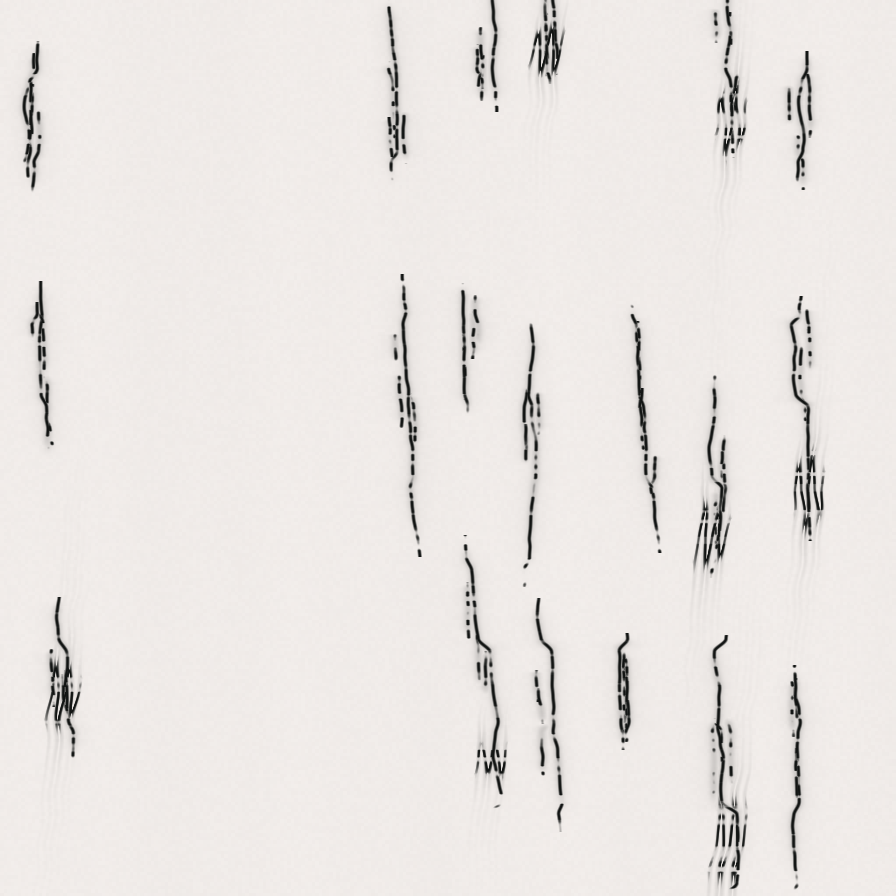
Reproduce this texture procedurally as a three.js fragment shader.

```glsl
// Pale plaster sheet crossed by thin, broken, near-vertical ink cracks.
varying vec2 vUv;

#define PAPER vec3(0.942, 0.924, 0.913)
#define INK vec3(0.07, 0.08, 0.075)
#define COLUMNS 7
#define TIERS 3
#define SPLINTERS 3
#define LINE_WIDTH 0.0015
#define SOFTNESS 0.0013
#define HAZE 0.13
#define JOG 0.018
#define TOOTH 0.0075
#define FLAME_HEIGHT 0.075
#define GRAIN 0.012

float hash(float n) {
  n = fract(n * 0.1031);
  n *= n + 33.33;
  return fract(n * (n + n));
}

float hash2(vec2 p) {
  vec3 q = fract(vec3(p.xyx) * 0.1031);
  q += dot(q, q.yzx + 33.33);
  return fract((q.x + q.y) * q.z);
}

// Value noise along a line; a small blend gives flat steps with quick jogs.
float noise(float t, float seed, float blend) {
  float cell = floor(t);
  float a = hash(cell + seed * 57.3);
  float b = hash(cell + 1.0 + seed * 57.3);
  return mix(a, b, smoothstep(0.0, blend, t - cell));
}

// Sideways drift of a crack at height y.
float drift(float y, float seed, float bend) {
  float jog = noise(y * 11.0, seed, 0.16) - 0.5;
  float wave = noise(y * 26.0, seed + 3.0, 1.0) - 0.5;
  float tremor = noise(y * 90.0, seed + 5.0, 1.0) - 0.5;
  return bend * (JOG * jog + 0.007 * wave) + 0.0016 * tremor;
}

// Turns distance and pressure into ink (x) and a faint surrounding haze (y).
vec2 stroke(float d, float pressure, float fade) {
  float w = LINE_WIDTH * mix(0.55, 1.15, pressure);
  float line = 1.0 - smoothstep(w - SOFTNESS, w + SOFTNESS, d);
  float halo = exp(-d * d / 0.000022) + 0.2 * exp(-d * d / 0.00025);
  return vec2(line * pressure, HAZE * halo * fade);
}

// One crack hanging from "top"; "broken" splits it into dots and dashes.
vec2 strand(vec2 p, vec2 top, float len, float slant, float bend,
            float broken, float seed) {
  float t = (top.y - p.y) / len;
  if (t < 0.0 || t > 1.0) return vec2(0.0);
  float e = 0.001;
  float x = top.x + slant * (p.y - top.y) + drift(p.y, seed, bend);
  float slope = slant + (drift(p.y + e, seed, bend)
                       - drift(p.y - e, seed, bend)) / (2.0 * e);
  float d = abs(p.x - x) * inversesqrt(1.0 + slope * slope);
  float fade = smoothstep(0.0, 0.12, t) * (1.0 - smoothstep(0.75, 1.0, t));
  float wear = broken + 0.35 * (noise(p.y * 16.0, seed + 7.0, 1.0) - 0.5)
             + 0.3 * (1.0 - fade);
  float dash = noise(p.y * 190.0, seed + 9.0, 1.0);
  return stroke(d, smoothstep(wear - 0.22, wear + 0.22, dash), fade);
}

// A short run of tall hairpin folds, drawn as a steep wave over x.
vec2 flames(vec2 p, vec2 centre, float seed) {
  vec2 q = p - centre;
  q.x += 0.006 * (noise(p.y * 35.0, seed, 1.0) - 0.5) - 0.08 * q.y;
  float phase = 3.14159 * q.x / TOOTH;
  float tall = FLAME_HEIGHT * (0.3 + 0.7 * noise(q.x / TOOTH * 0.5, seed, 1.0));
  float slope = 0.5 * tall * 3.14159 / TOOTH * cos(phase);
  float d = abs(q.y - 0.5 * tall * sin(phase)) * inversesqrt(1.0 + slope * slope);
  float mask = 1.0 - smoothstep(0.014, 0.02, abs(q.x));
  float dash = noise(p.y * 170.0, seed + 2.0, 1.0);
  return stroke(d, mask * smoothstep(0.05, 0.45, dash), mask * 0.8);
}

// A crack with its splinters and, now and then, folds near the lower end.
vec2 crack(vec2 p, vec2 top, float len, float seed) {
  float slant = 0.16 * (hash(seed + 11.0) - 0.65);
  vec2 mark = strand(p, top, len, slant, 1.0, 0.2, seed);
  for (int k = 0; k < SPLINTERS; k++) {
    float s = seed + 20.0 + 6.0 * float(k);
    float drop = len * (0.05 + 0.6 * hash(s));
    float side = 0.022 * (hash(s + 1.0) - 0.5);
    vec2 start = top + vec2(side - slant * drop, -drop);
    float size = 0.03 + 0.08 * hash(s + 2.0);
    mark = max(mark, strand(p, start, size, slant * 0.5, 0.45, 0.42, s + 3.0));
  }
  if (hash(seed + 41.0) > 0.74) {
    float drop = len * 0.8;
    mark = max(mark, flames(p, top - vec2(slant * drop, drop), seed + 43.0));
  }
  return mark;
}

void main() {
  // Scattered cracks: one column at the left, the rest right of a bare field.
  vec2 mark = vec2(0.0);
  for (int c = 0; c < COLUMNS; c++) {
    for (int r = 0; r < TIERS; r++) {
      float seed = 101.0 + 83.0 * float(c) + 229.0 * float(r);
      float column = c == 0 ? 0.06 : 0.35 + 0.09 * float(c);
      float x = column + 0.05 * (hash(seed) - 0.5);
      float y = (float(r) + 0.7 + 0.6 * hash(seed + 1.0)) / float(TIERS);
      float len = 0.12 + 0.2 * hash(seed + 2.0);
      if (hash(seed + 4.0) < 0.2 || abs(vUv.x - x) > 0.09) continue;
      mark = max(mark, crack(vUv, vec2(x, y), len, seed));
    }
  }
  // Paper with fine grain and faint upright bands.
  float grain = hash2(floor(vUv * 256.0)) - 0.5;
  float bands = sin(vUv.x * 23.0) + 0.6 * sin(vUv.x * 61.0 + 2.0 * vUv.y);
  vec3 paper = PAPER + GRAIN * grain + 0.002 * bands;
  vec3 color = mix(paper, INK, clamp(mark.y, 0.0, 1.0));
  gl_FragColor = vec4(mix(color, INK, clamp(mark.x, 0.0, 1.0)), 1.0);
}
```
